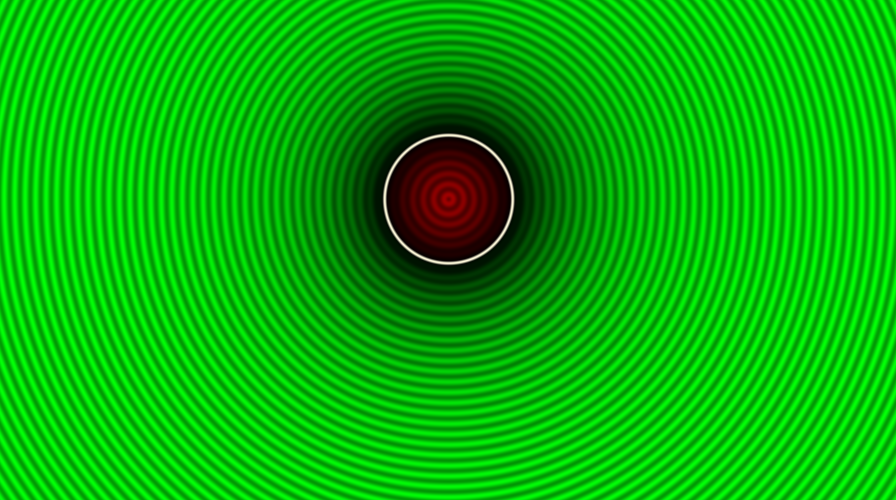
A Shadertoy shader for this background:

```glsl
// Signed distance field of a circle: green ripples outside, red ripples inside.

float circleDistance(vec2 p, float radius) {
    return length(p) - radius;
}

void mainImage(out vec4 fragColor, in vec2 fragCoord) {
    // Canvas height spans -1 to 1
    vec2 p = (2.0 * fragCoord - iResolution.xy) / iResolution.y;
    vec2 fromCenter = p - vec2(0.003, 0.203);
    float pixel = 2.0 / iResolution.y;
    float d = circleDistance(fromCenter, 0.256);

    // Side colour, fading to black at the boundary
    vec3 inside = vec3(1.0, 0.0, 0.0);
    vec3 outside = vec3(0.01, 1.0, 0.03);
    vec3 color = mix(inside, outside, smoothstep(-pixel, pixel, d));
    color *= 1.0 - exp(-4.0 * abs(d));

    // Concentric ripples
    color *= 0.8 + 0.2 * cos(150.0 * length(fromCenter) - 2.8);

    // Cream outline
    float outline = 1.0 - smoothstep(0.0, max(0.011, pixel), abs(d));
    color = mix(color, vec3(1.0, 0.98, 0.86), outline);

    fragColor = vec4(color, 1.0);
}
```
